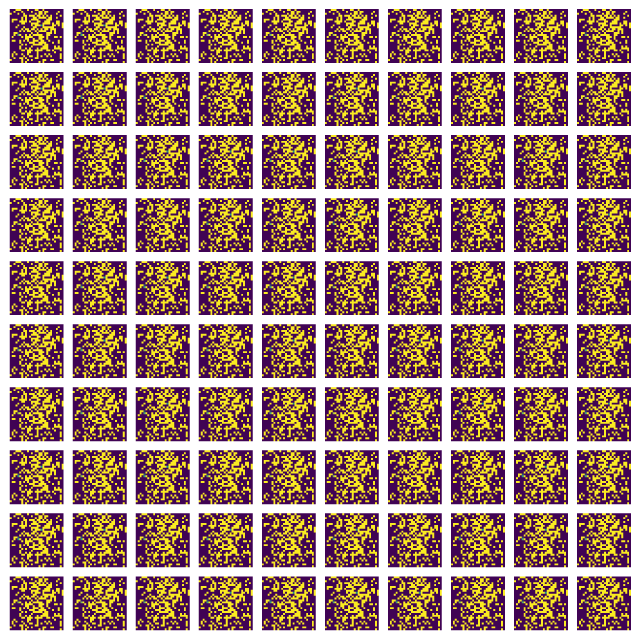
Write a WebGL 1 fragment shader that draws this pattern.

```glsl
precision highp float;
// Ten by ten grid of purple squares, each with the same speckle of yellow cells.
uniform vec2 u_resolution;

const vec3 PURPLE = vec3(0.25, 0.01, 0.33);
const vec3 YELLOW = vec3(0.98, 0.92, 0.13);
const vec3 TEAL = vec3(0.13, 0.57, 0.55);

float hash(vec2 p) {
  vec3 q = fract(vec3(p.xyx) * 0.1031);
  q += dot(q, q.yzx + 33.33);
  return fract((q.x + q.y) * q.z);
}

float blob(vec2 p, vec2 center) {
  vec2 d = p - center;
  return exp(-14.0 * dot(d, d));
}

// Chance of a yellow cell: sparse at the rim, crowded along a bent band
float density(vec2 p) {
  return 0.16 + 0.40 * blob(p, vec2(0.64, 0.78))
              + 0.30 * blob(p, vec2(0.43, 0.55))
              + 0.25 * blob(p, vec2(0.58, 0.22));
}

// 1 inside the given cell, 0 elsewhere
float isCell(vec2 cell, vec2 target) {
  vec2 d = abs(cell - target);
  return step(max(d.x, d.y), 0.5);
}

vec3 speckle(vec2 p, vec2 tile) {
  vec2 cell = floor(p * 28.0);
  float lit = step(hash(cell + 7.0), density((cell + 0.5) / 28.0));
  vec3 color = mix(PURPLE, YELLOW, lit);

  // A few cells change strength from tile to tile
  float wear = hash(tile + 41.0);
  color = mix(color, TEAL, isCell(cell, vec2(4.0, 14.0)) * (0.4 + 0.6 * wear));
  color = mix(color, mix(PURPLE, TEAL, 0.6), isCell(cell, vec2(4.0, 15.0)) * wear);
  color = mix(color, TEAL, isCell(cell, vec2(16.0, 19.0)) * step(0.6, wear));
  return color;
}

vec3 sheet(vec2 uv) {
  vec2 grid = (uv - 0.0152) / 0.0985;
  vec2 tile = floor(grid);
  vec2 p = fract(grid) * 0.0985 / 0.0842;
  bool inGrid = min(tile.x, tile.y) >= 0.0 && max(tile.x, tile.y) < 10.0;
  bool inTile = max(p.x, p.y) < 1.0;
  return inGrid && inTile ? speckle(p, tile) : vec3(1.0);
}

void main() {
  // Average 4 by 4 samples per pixel to smooth the small cells
  vec3 sum = vec3(0.0);
  for (int i = 0; i < 4; i++) {
    for (int j = 0; j < 4; j++) {
      vec2 offset = (vec2(float(i), float(j)) + 0.5) / 4.0 - 0.5;
      sum += sheet((gl_FragCoord.xy + offset) / u_resolution);
    }
  }
  gl_FragColor = vec4(sum / 16.0, 1.0);
}
```
